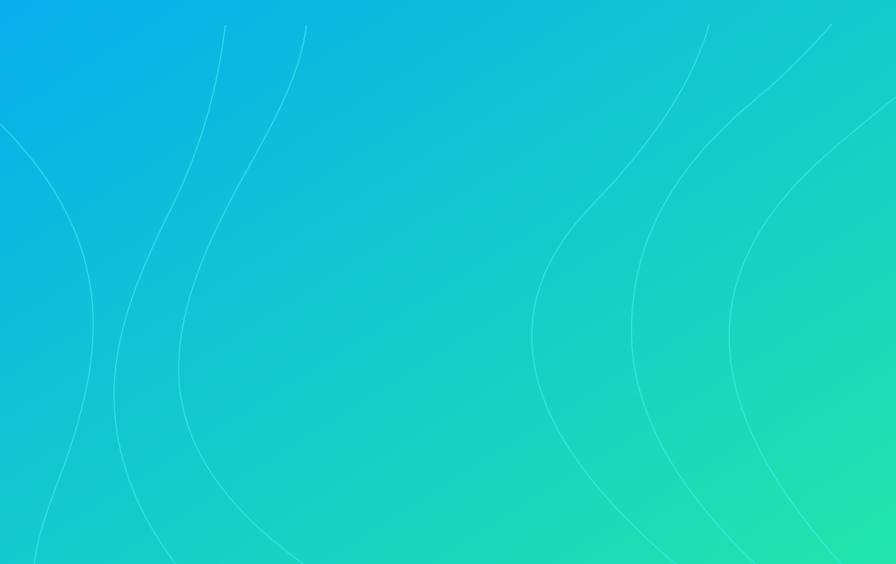
This background is drawn by a Shadertoy shader. Its source:

```glsl
const vec3 SKY_BLUE   = vec3(0.030, 0.680, 0.930);
const vec3 MINT_GREEN = vec3(0.130, 0.900, 0.670);
const vec3 LINE_CYAN  = vec3(0.250, 0.950, 0.950);
const float CANVAS_DEPTH = 0.629;   // canvas height in units of its width
const float LINE_WIDTH   = 0.0015;
const float LINE_OPACITY = 0.55;
const float FAR = 10.0;

// Distance to a cubic Hermite span x(y); a knot is (x, depth, slope dx/dy)
float spanDistance(vec2 p, vec3 a, vec3 b) {
    float h = b.y - a.y;
    float t = (p.y - a.y) / h;
    if (t < 0.0 || t > 1.0) return FAR;
    vec2 tangent = h * vec2(a.z, b.z);
    float rise = b.x - a.x;
    float c2 = 3.0 * rise - 2.0 * tangent.x - tangent.y;
    float c3 = tangent.x + tangent.y - 2.0 * rise;
    float x = a.x + t * (tangent.x + t * (c2 + t * c3));
    float slope = (tangent.x + t * (2.0 * c2 + 3.0 * t * c3)) / h;
    return abs(p.x - x) * inversesqrt(1.0 + slope * slope);
}

// Distance to a flowing curve through four knots
float curveDistance(vec2 p, vec3 a, vec3 b, vec3 c, vec3 d) {
    return min(spanDistance(p, a, b), min(spanDistance(p, b, c), spanDistance(p, c, d)));
}

// Share of a pixel covered by a thin line
float lineCoverage(float dist, float width, float pixel) {
    float inner = max(dist - 0.5 * width, -0.5 * pixel);
    float outer = min(dist + 0.5 * width, 0.5 * pixel);
    return clamp((outer - inner) / pixel, 0.0, 1.0);
}

// Gradient running between opposite corners
vec3 cornerGradient(vec2 uv, vec3 topLeft, vec3 bottomRight) {
    return mix(topLeft, bottomRight, 0.5 * (uv.x + 1.0 - uv.y));
}

void mainImage(out vec4 fragColor, in vec2 fragCoord) {
    vec2 uv = fragCoord / iResolution.xy;
    vec2 p = vec2(uv.x, (1.0 - uv.y) * CANVAS_DEPTH);
    float pixel = 1.0 / iResolution.x;

    // Left group of curves
    float dist = curveDistance(p, vec3(0.0, 0.138, 1.0), vec3(0.104, 0.361, 0.0),
                                  vec3(0.065, 0.5365, -0.38), vec3(0.038, 0.63, -0.12));
    dist = min(dist, curveDistance(p, vec3(0.2515, 0.028, -0.12), vec3(0.190, 0.2345, -0.50),
                                      vec3(0.1273, 0.440, 0.0), vec3(0.1966, 0.63, 0.75)));
    dist = min(dist, curveDistance(p, vec3(0.342, 0.028, -0.12), vec3(0.276, 0.189, -0.56),
                                      vec3(0.1995, 0.4115, 0.0), vec3(0.340, 0.63, 1.40)));

    // Right group of curves
    dist = min(dist, curveDistance(p, vec3(0.7915, 0.027, -0.28), vec3(0.6615, 0.228, -0.97),
                                      vec3(0.5935, 0.375, 0.0), vec3(0.755, 0.63, 1.18)));
    dist = min(dist, curveDistance(p, vec3(0.928, 0.027, -0.85), vec3(0.840, 0.1135, -1.20),
                                      vec3(0.7048, 0.370, 0.0), vec3(0.844, 0.63, 1.05)));
    dist = min(dist, curveDistance(p, vec3(1.0, 0.108, -1.25), vec3(0.9115, 0.1825, -1.08),
                                      vec3(0.8138, 0.375, 0.0), vec3(0.940, 0.63, 0.90)));

    vec3 color = cornerGradient(uv, SKY_BLUE, MINT_GREEN);
    color = mix(color, LINE_CYAN, LINE_OPACITY * lineCoverage(dist, LINE_WIDTH, pixel));
    fragColor = vec4(color, 1.0);
}
```
